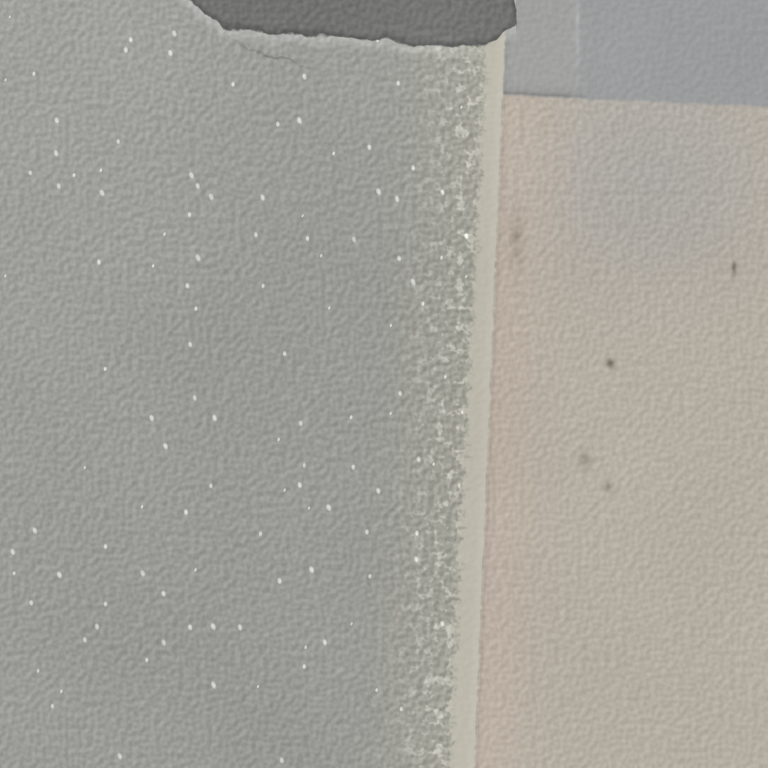
Give the GLSL for this texture, as a WebGL 1 fragment shader.

```glsl
precision highp float;
// Weathered pavement: grey asphalt, a pale painted seam and a beige slab,
// with a dark patch and a cool grey slab along the top. Regions are blended
// by signed distances; gradient noise gives the relief grain and ragged edges.

#define GRAIN_FREQ 135.0
#define GRAIN_DEPTH 0.085
#define FLECK_CELLS 34.0
#define FLECK_CHANCE 0.17
#define ASPHALT vec3(0.606, 0.608, 0.590)
#define BEIGE vec3(0.708, 0.682, 0.640)
#define SEAM vec3(0.738, 0.725, 0.675)
#define PATCH vec3(0.455, 0.455, 0.450)
#define SLAB vec3(0.605, 0.613, 0.615)

uniform vec2 u_resolution;

vec2 hash2(vec2 p) {
  vec3 q = fract(p.xyx * vec3(0.1031, 0.1030, 0.0973));
  q += dot(q, q.yzx + 33.33);
  return fract((q.xx + q.yz) * q.zy);
}

float cornerSlope(vec2 cell, vec2 offset) {
  float angle = 6.2832 * hash2(cell).x;
  return dot(vec2(cos(angle), sin(angle)), offset);
}

float gradientNoise(vec2 p) {
  vec2 i = floor(p), f = fract(p);
  vec2 w = f * f * f * (f * (f * 6.0 - 15.0) + 10.0);
  vec2 e = vec2(1.0, 0.0);
  float low = mix(cornerSlope(i, f), cornerSlope(i + e, f - e), w.x);
  float high = mix(cornerSlope(i + e.yx, f - e.yx), cornerSlope(i + 1.0, f - 1.0), w.x);
  return mix(low, high, w.y);
}

float fbm(vec2 p) {
  float sum = 0.0, amp = 0.6;
  for (int i = 0; i < 4; i++) {
    sum += amp * gradientNoise(p);
    p = p * 2.03 + 17.1;
    amp *= 0.5;
  }
  return sum;
}

// Small bright stones, at most one in each cell.
float flecks(vec2 p) {
  vec2 q = p * FLECK_CELLS;
  vec2 cell = floor(q);
  vec2 kind = hash2(cell + 71.0);
  vec2 offset = fract(q) - 0.2 - 0.6 * hash2(cell + 9.0);
  offset.x += 0.5 * (kind.y - 0.5) * offset.y;
  float radius = mix(0.06, 0.13, kind.y);
  float shape = 1.0 - smoothstep(radius * 0.4, radius * 1.4, length(offset * vec2(1.2, 0.85)));
  return shape * step(kind.x, FLECK_CHANCE);
}

float smudge(vec2 p, vec2 center, vec2 size) {
  vec2 d = (p - center) / size;
  return exp(-dot(d, d));
}

// Positive inside the broken dark patch at the top.
float patchDistance(vec2 p) {
  float floorLine = 0.960 - 0.075 * (p.x - 0.326);
  float leftCut = 1.0 - 0.85 * (p.x - 0.247);
  float rightCut = 0.937 + 0.72 * (p.x - 0.63);
  float height = p.y - max(floorLine, max(leftCut, rightCut));
  return min(height * 0.85, 0.671 - p.x) + 0.011 * fbm(p * 27.0);
}

void main() {
  vec2 p = gl_FragCoord.xy / u_resolution;
  float aa = 1.2 / min(u_resolution.x, u_resolution.y);

  // Grain: the difference of two nearby heights reads as side light.
  vec2 g = p * GRAIN_FREQ;
  float relief = gradientNoise(g) - gradientNoise(g + vec2(0.45, -0.45));
  float coarse = gradientNoise(g * 0.55 + 40.0);
  float fine = gradientNoise(g * 1.6 + 90.0);
  float grain = relief * 0.7 + coarse * 0.25 + fine * 0.35;
  float broad = fbm(p * 4.0 + 3.0);

  float seamLeft = 0.583 + 0.052 * p.y;
  float seamRight = 0.618 + 0.042 * p.y;

  // Asphalt, lighter at upper left, sandy beside the seam.
  vec3 color = ASPHALT + 0.025 * broad;
  color += 0.025 * smudge(p, vec2(0.08, 0.95), vec2(0.4, 0.35));
  color -= 0.014 * smudge(p, vec2(0.36, 0.5), vec2(0.16, 0.5));
  float sand = smoothstep(0.14, 0.0, seamLeft - p.x);
  color += sand * vec3(0.032, 0.026, 0.006);
  color += grain * GRAIN_DEPTH * (1.0 + 0.5 * sand);
  color += sand * sand * 0.11 * smoothstep(0.08, 0.4, coarse + 0.4 * fine);
  color += 0.23 * flecks(p);

  // Beige slab with a rosy margin, a cool corner and a few stains.
  vec3 beige = BEIGE + 0.025 * broad + grain * GRAIN_DEPTH * 0.8;
  beige += vec3(0.022, 0.004, -0.004) * smoothstep(0.11, 0.02, p.x - seamRight);
  beige += vec3(-0.035, -0.022, 0.0) * smudge(p, vec2(0.85, 0.77), vec2(0.13, 0.12));
  beige -= 0.10 * smudge(p, vec2(0.673, 0.69), vec2(0.009, 0.035)) * (0.7 + coarse);
  beige -= 0.28 * smudge(p, vec2(0.795, 0.527), vec2(0.005));
  beige -= 0.20 * smudge(p, vec2(0.956, 0.651), vec2(0.003, 0.009));
  beige -= 0.10 * smudge(p, vec2(0.762, 0.401), vec2(0.009));
  beige -= 0.12 * smudge(p, vec2(0.792, 0.366), vec2(0.006));

  // Cool slab with a faint vertical joint and a dark lower lip.
  float slabEdge = p.y - 0.876 + 0.045 * (p.x - 0.66) + 0.003 * fbm(p * 35.0);
  vec3 slab = SLAB + 0.03 * broad + grain * GRAIN_DEPTH * 0.45;
  slab += vec3(0.025, 0.02, 0.01) * smoothstep(0.76, 0.745, p.x);
  slab += 0.07 * smudge(p, vec2(0.752, 0.97), vec2(0.003, 0.07)) * (0.7 + coarse);
  slab -= 0.10 * exp(-abs(slabEdge - 0.003) / 0.004) * smoothstep(0.78, 0.73, p.x);
  vec3 rightSide = mix(beige, slab, smoothstep(-0.003, 0.003, slabEdge));
  color = mix(color, rightSide, smoothstep(-aa, aa, p.x - seamRight));

  // Painted seam: crumbly left side, crisp and slightly shaded right side.
  float leftEdge = p.x - seamLeft + 0.010 * coarse + 0.007 * fine;
  float rightEdge = seamRight - p.x + 0.002 * fbm(p * 40.0);
  float seam = smoothstep(-0.007, 0.007, leftEdge) * smoothstep(-aa, aa * 1.5, rightEdge);
  vec3 paint = SEAM + 0.018 * broad + grain * 0.022;
  paint += 0.02 * smoothstep(0.014, 0.004, rightEdge);
  color = mix(color, paint, seam);
  color -= 0.045 * exp(-abs(rightEdge + 0.003) / 0.002);

  // Patch, its pale lip and the faint crack beneath it.
  float d = patchDistance(p);
  color += 0.075 * smoothstep(-0.017, -0.002, d) * (1.0 - seam) * step(p.x, 0.672);
  float crack = abs(p.y - 0.945 + 0.35 * (p.x - 0.30) + 0.025 * fbm(p * 22.0));
  color -= 0.08 * smoothstep(0.003, 0.0, crack) * smudge(p, vec2(0.35, 0.925), vec2(0.06, 0.04));
  vec3 tar = PATCH + 0.04 * broad + grain * GRAIN_DEPTH * 0.8;
  tar -= 0.09 * smoothstep(0.009, 0.0, d);
  color = mix(color, tar, smoothstep(-aa, aa, d));

  gl_FragColor = vec4(clamp(color, 0.0, 1.0), 1.0);
}
```
